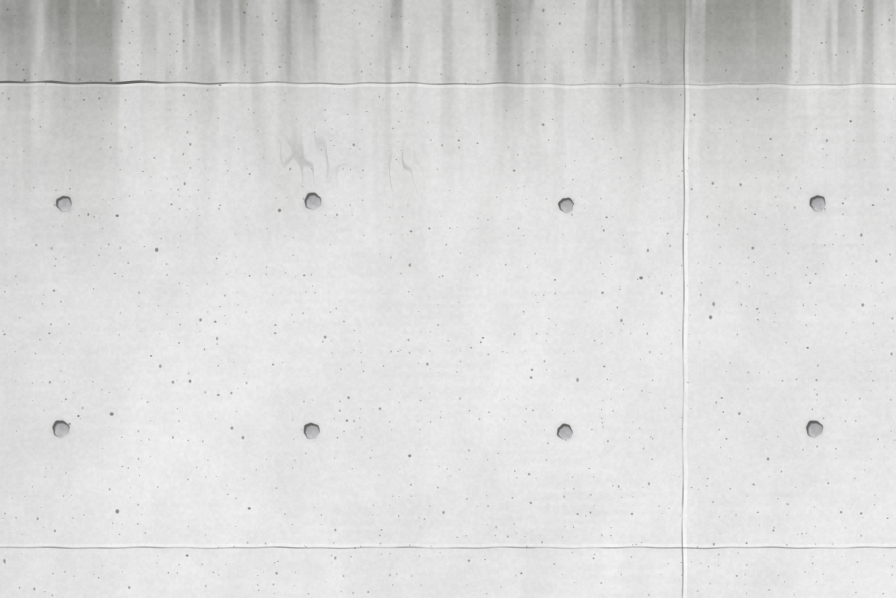
Write a Shadertoy shader that draws this texture.

```glsl
// Pale cast concrete wall with tie holes, panel seams, pores and rain streaks.

// Lengths are in canvas heights; the origin is at the lower left.
const vec2  HOLE_FIRST   = vec2(0.104, 0.280);
const vec2  HOLE_STEP    = vec2(0.420, 0.381);
const vec2  HOLE_LAST    = vec2(3.0, 1.0);   // index of the last column and row
const float HOLE_RADIUS  = 0.0135;
const float SEAM_TOP     = 0.862;
const float SEAM_BOTTOM  = 0.084;
const float SEAM_SIDE    = 1.143;
const float SEAM_WIDTH   = 0.0013;
const float WALL_TONE    = 0.908;
const float GRAIN        = 0.022;
const vec3  HOLE_COLOR   = vec3(0.69, 0.69, 0.70);
const vec3  SHADOW_COLOR = vec3(0.34, 0.34, 0.33);
const vec3  PORE_COLOR   = vec3(0.42, 0.42, 0.40);

vec2 hash2(vec2 c) {
    vec3 q = fract(c.xyx * vec3(0.1031, 0.1030, 0.0973));
    q += dot(q, q.yzx + 33.33);
    return fract((q.xx + q.yz) * q.zy);
}

// Smooth cellular noise: random cell values blended by distance, 0 to 1.
float cells(vec2 p) {
    vec2 base = floor(p);
    float sum = 0.0, weights = 0.0;
    for (int j = -1; j <= 1; j++)
    for (int i = -1; i <= 1; i++) {
        vec2 id = base + vec2(i, j);
        vec2 d = id + 0.2 + 0.6 * hash2(id + 50.0) - p;
        float w = exp(-5.0 * dot(d, d));
        sum += w * hash2(id + 90.0).x;
        weights += w;
    }
    return sum / weights;
}

// Scattered air bubbles, at most one in each cell.
float pores(vec2 p, float scale, float density, float radius, float px) {
    vec2 id = floor(p * scale);
    vec2 h = hash2(id + scale), shape = hash2(id + scale + 37.0);
    vec2 d = (fract(p * scale) - 0.25 - 0.5 * h) / scale;
    d.y *= 0.7 + 0.6 * shape.x;
    float r = radius * (0.35 + 0.65 * shape.y * shape.y);
    float present = step(hash2(id + scale + 71.0).x, density);
    return present * (1.0 - smoothstep(r - px, r + px, length(d)));
}

float line(float d, float width, float px) {
    return 1.0 - smoothstep(width - px * 0.5, width + px, abs(d));
}

// Brightness lost to rain streaks, strongest above the top seam.
float rainStain(vec2 p) {
    float streak = 0.45 * cells(p * vec2(11.0, 1.6))
                 + 0.33 * cells(p * vec2(34.0, 3.0) + 20.0)
                 + 0.22 * cells(p * vec2(95.0, 9.0) + 40.0);
    float run = smoothstep(0.25, 0.75, streak);
    float above = 0.03 + 0.16 * run + 0.10 * smoothstep(0.87, 1.0, p.y) * (0.4 + 0.6 * run);
    float drop = max(SEAM_TOP - p.y, 0.0);
    float below = (0.015 + 0.10 * run) * exp(-7.0 * drop);
    float patchX = (p.x - 1.07) / 0.075;
    below += 0.07 * exp(-patchX * patchX - 14.0 * drop);
    return mix(below, above, smoothstep(-0.004, 0.004, p.y - SEAM_TOP));
}

// Two worn patches of wriggling scratches.
float scuffs(vec2 p) {
    float scratch = 1.0 - smoothstep(0.02, 0.13, abs(cells(p * vec2(55.0, 22.0)) - 0.5));
    float mask = 0.0;
    for (int i = 0; i < 2; i++) {
        float k = float(i);
        vec2 d = (p - vec2(0.52 + 0.15 * k, 0.735 - 0.02 * k)) / vec2(0.055 - 0.03 * k, 0.035);
        mask += exp(-dot(d, d));
    }
    return scratch * mask;
}

vec3 addSeams(vec3 col, vec2 p, float px) {
    float wobble = 0.0010 * sin(p.x * 31.0) + 0.0007 * sin(p.x * 83.0 + 1.0);
    float wear = cells(p * 26.0 + 7.0);
    // Top joint: open at the left, nearly closed before the side joint
    float top = p.y - SEAM_TOP - wobble + 0.003 * smoothstep(0.0, 1.4, p.x);
    float open = 1.0 - smoothstep(0.28, 0.40, p.x);
    float strength = mix(0.50, 0.85, open) - 0.28 * smoothstep(0.85, 0.90, p.x);
    col += 0.05 * line(top + 0.004, 0.002, px);
    col = mix(col, SHADOW_COLOR, line(top, SEAM_WIDTH * (0.6 + 0.9 * open * wear), px) * strength * (0.6 + 0.5 * wear));
    // Bottom joint: a faint broken line
    float bottom = p.y - SEAM_BOTTOM - wobble * 0.7;
    col += 0.03 * line(bottom - 0.004, 0.002, px);
    col = mix(col, SHADOW_COLOR, line(bottom, SEAM_WIDTH * 0.6, px) * (0.10 + 0.40 * wear));
    // Side joint: a pale raised strip with a grey edge
    float side = p.x - SEAM_SIDE - 0.004 * (p.y - 0.5) - 0.0008 * sin(p.y * 40.0);
    col += 0.045 * line(side - 0.004, 0.003, px) * (0.5 + wear);
    return mix(col, SHADOW_COLOR, line(side, SEAM_WIDTH * 0.7, px) * (0.08 + 0.40 * wear));
}

vec3 addHoles(vec3 col, vec2 p, float px) {
    vec2 id = clamp(round((p - HOLE_FIRST) / HOLE_STEP), vec2(0.0), HOLE_LAST);
    vec2 h = hash2(id + 11.0);
    vec2 q = p - HOLE_FIRST - id * HOLE_STEP - (h - 0.5) * 0.008;
    float angle = atan(q.y, q.x);
    float chips = 0.05 * sin(3.0 * angle + 6.3 * h.x) + 0.03 * sin(7.0 * angle + 6.3 * h.y);
    float r = HOLE_RADIUS * (0.92 + 0.12 * h.y + chips);
    float d = length(q);
    float disk = 1.0 - smoothstep(r - px, r + px, d);
    float crescent = smoothstep(0.72, 1.02, length(q - r * vec2(0.12, -0.20)) / r);
    vec3 inside = HOLE_COLOR + 0.07 * (cells(p * 190.0) - 0.5) - 0.08 * q.y / r;
    inside = mix(inside, SHADOW_COLOR, 0.85 * crescent);
    col -= 0.07 * exp(-max(d - r, 0.0) / 0.003);
    return mix(col, inside, disk);
}

void mainImage(out vec4 fragColor, in vec2 fragCoord) {
    float px = 1.0 / iResolution.y;
    vec2 p = fragCoord * px;

    // Wall tone: soft shading, mottling, board marks and grain
    float tone = WALL_TONE - 0.035 * smoothstep(0.40, 0.85, p.y);
    tone -= 0.035 * (1.0 - smoothstep(0.0, 0.30, p.x));
    tone += 0.030 * (cells(p * 5.0) - 0.5) + 0.025 * (cells(p * vec2(24.0, 17.0)) - 0.5);
    tone += 0.020 * (cells(p * vec2(9.0, 130.0)) - 0.5) * cells(p * 6.0 + 30.0);
    tone += GRAIN * (cells(p * 150.0) - 0.5) + GRAIN * (cells(p * 290.0) - 0.5);
    float stain = rainStain(p);
    tone -= stain + 0.10 * scuffs(p);
    vec3 col = tone * vec3(1.0, 1.0, 1.0 - 0.08 * stain);

    // Pores from many small to few large
    for (int i = 0; i < 3; i++) {
        float k = float(i);
        float pit = pores(p, 62.0 - 22.0 * k, 0.16 - 0.05 * k, 0.0014 + 0.0009 * k, px);
        col = mix(col, PORE_COLOR, pit * (0.45 + 0.15 * k));
    }

    col = addSeams(col, p, px);
    col = addHoles(col, p, px);
    fragColor = vec4(clamp(col, 0.0, 1.0), 1.0);
}
```
